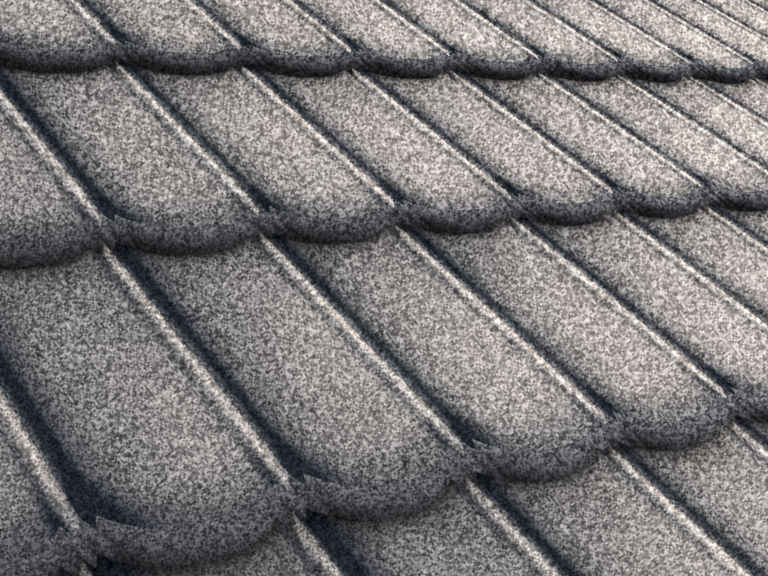
Write a Shadertoy shader that draws this texture.

```glsl
const vec3 SHADE = vec3(0.10, 0.10, 0.11);
const vec3 SLATE = vec3(0.325, 0.33, 0.345);
const vec3 SAND = vec3(0.82, 0.785, 0.76);
const float LIP_HEIGHT = 0.037;
const int LIP_STEPS = 28;

float hash(vec2 p) {
    vec3 q = fract(vec3(p.xyx) * 0.1031);
    q += dot(q, q.yzx + 33.33);
    return fract((q.x + q.y) * q.z);
}

float noise(vec2 p) {
    vec2 i = floor(p), f = fract(p);
    f = f * f * (3.0 - 2.0 * f);
    return mix(mix(hash(i), hash(i + vec2(1, 0)), f.x),
               mix(hash(i + vec2(0, 1)), hash(i + vec2(1, 1)), f.x), f.y);
}

float bell(float x, float center, float width) {
    float d = (x - center) / width;
    return exp(-d * d);
}

// Canvas to roof plane: x counts columns, y counts courses, z is nearness
vec3 toRoof(vec2 p, mat3 canvasToRoof) {
    vec3 q = canvasToRoof * vec3(p, 1.0);
    return vec3(q.xy / q.z, q.z);
}

// Signed offset from the nearest rib, in columns
float ribOffset(float u) {
    return fract(u + 0.5) - 0.5;
}

// Scalloped front edge with a small nose at every rib
float frontEdge(float u) {
    float across = abs(2.0 * fract(u) - 1.0);
    float scallop = pow(max(1.0 - pow(across, 2.4), 0.0), 0.7);
    float nose = 1.0 - smoothstep(0.045, 0.085, abs(ribOffset(u) + 0.01));
    return -0.095 + 0.145 * scallop + 0.055 * nose;
}

// The topmost course runs on without an upper edge
float edgeCoordinate(vec2 roof) {
    return max(roof.y - frontEdge(roof.x), -0.85);
}

// Lowest edge distance met while climbing the upper course's front face
float lipDistance(vec2 p, mat3 canvasToRoof, float course, float height) {
    float nearest = 10.0;
    for (int i = 0; i <= LIP_STEPS; i++) {
        float rise = height * float(i) / float(LIP_STEPS);
        vec2 roof = toRoof(p - vec2(0.0, rise), canvasToRoof).xy;
        nearest = min(nearest, edgeCoordinate(roof) - course);
    }
    return nearest;
}

// Light on the pan and its rib
float panLight(float u, float along) {
    float x = fract(u), rib = ribOffset(u);
    float light = 0.10 * sin(3.14159 * x) + 0.16 * (x - 0.5);
    light -= 0.34 * bell(rib, 0.065, 0.045);
    light -= 0.20 * bell(rib, -0.10, 0.03);
    light += 0.27 * bell(rib, -0.03, 0.026);
    light -= 0.12 * bell(rib, 0.14, 0.09);
    light += 0.12 * (smoothstep(0.05, 0.65, along) - 0.5);
    return light - 0.24 * smoothstep(0.84, 1.0, along);
}

// Mineral granules in fine and coarse sizes, turned off the canvas axes
float granules(vec2 p) {
    mat2 turn = mat2(0.8, 0.6, -0.6, 0.8);
    float fine = noise(turn * p * 290.0) - 0.5;
    float coarse = noise(p * turn * 150.0 + 17.0) - 0.5;
    return 0.70 * fine + 0.30 * coarse;
}

void mainImage(out vec4 fragColor, in vec2 fragCoord) {
    vec2 p = fragCoord / iResolution.xy;
    p.y = 1.0 - p.y;
    float aa = 4.0 / iResolution.y;
    mat3 roofToCanvas = mat3(0.184, 0.0122, 0.0667,
                             0.1383, 0.238, -0.146,
                             0.1563, 0.078, 1.0);
    mat3 canvasToRoof = inverse(roofToCanvas);
    vec3 roof = toRoof(p, canvasToRoof);
    float edge = edgeCoordinate(roof.xy);
    float course = floor(edge), along = edge - course;
    float height = LIP_HEIGHT * roof.z;
    float lip = lipDistance(p, canvasToRoof, course, height);

    // Each course tilts, lying lowest beneath the one above it
    float sink = height * (1.0 - along);
    float u = toRoof(p - vec2(0.0, sink), canvasToRoof).x;

    // Sun grows towards the upper right; broad patches of weathering
    float sun = 0.14 + 0.46 * p.x - 0.32 * (p.y - 0.5);
    float wear = noise(roof.xy * vec2(3.0, 4.0)) - 0.5;
    float tone = hash(vec2(floor(u), course) + 40.0) - 0.5;
    float light = sun + 1.7 * panLight(u, along) + 0.12 * wear + 0.06 * tone;
    vec3 color = mix(SLATE, SAND, clamp(light, -0.4, 1.05));

    // Shadow beneath the front face
    color *= 1.0 - 0.62 * exp(-max(lip, 0.0) * 24.0);

    // Front face, darkening downwards
    float depth = smoothstep(0.0, 0.15, along);
    vec3 face = mix(SLATE * (0.95 + 0.3 * p.x), SHADE, depth);
    color = mix(color, face, 1.0 - smoothstep(-aa, aa, lip));
    color = mix(color, SLATE, smoothstep(1.0 - aa, 1.0, along));

    // Granules fade in shade
    vec2 grainPoint = vec2(p.x * iResolution.x / iResolution.y, p.y);
    float contrast = 0.16 + 0.46 * smoothstep(0.1, 0.5, color.g);
    color += contrast * granules(grainPoint) * vec3(1.0, 0.99, 0.97);
    fragColor = vec4(clamp(color, 0.0, 1.0), 1.0);
}
```
